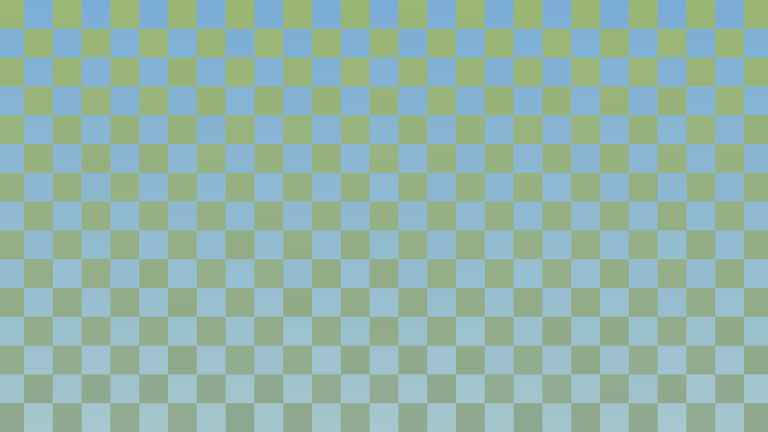
Give the GLSL for this pattern, as a WebGL 1 fragment shader.

```glsl
precision highp float;
// Centred checkerboard of blue and green squares, each colour fading from top to bottom.

uniform vec2 u_resolution;

const float ROWS = 15.0;
const float TONE_VARIATION = 0.012;

const vec3 BLUE_TOP = vec3(0.485, 0.677, 0.84);
const vec3 BLUE_BOTTOM = vec3(0.645, 0.777, 0.80);
const vec3 GREEN_TOP = vec3(0.606, 0.718, 0.454);
const vec3 GREEN_BOTTOM = vec3(0.56, 0.66, 0.573);

// Sine-free hash of a cell index, in 0..1
float hash(vec2 cell) {
  vec3 p = fract(cell.xyx * 0.1031);
  p += dot(p, p.yzx + 33.33);
  return fract((p.x + p.y) * p.z);
}

// Alternating +1 and -1 bands, ramped over one pixel at each border
vec2 bands(vec2 p, float pixel) {
  vec2 side = 1.0 - 2.0 * mod(floor(p), 2.0);
  vec2 borderDistance = 0.5 - abs(fract(p) - 0.5);
  return side * min(borderDistance / (0.5 * pixel), 1.0);
}

// 1 on the central square and those of its parity, 0 on the others
float checker(vec2 p, float pixel) {
  vec2 b = bands(p, pixel);
  return 0.5 + 0.5 * b.x * b.y;
}

void main() {
  // Grid units, with one square centred on the canvas
  float pixel = ROWS / u_resolution.y;
  vec2 p = (gl_FragCoord.xy - 0.5 * u_resolution) * pixel + 0.5;

  // Vertical fade of both colours
  float height = gl_FragCoord.y / u_resolution.y;
  vec3 blue = mix(BLUE_BOTTOM, BLUE_TOP, height);
  vec3 green = mix(GREEN_BOTTOM, GREEN_TOP, height);
  vec3 color = mix(blue, green, checker(p, pixel));

  // Faint tone difference between squares
  color += TONE_VARIATION * (hash(floor(p) + 50.0) - 0.5);
  gl_FragColor = vec4(color, 1.0);
}
```
